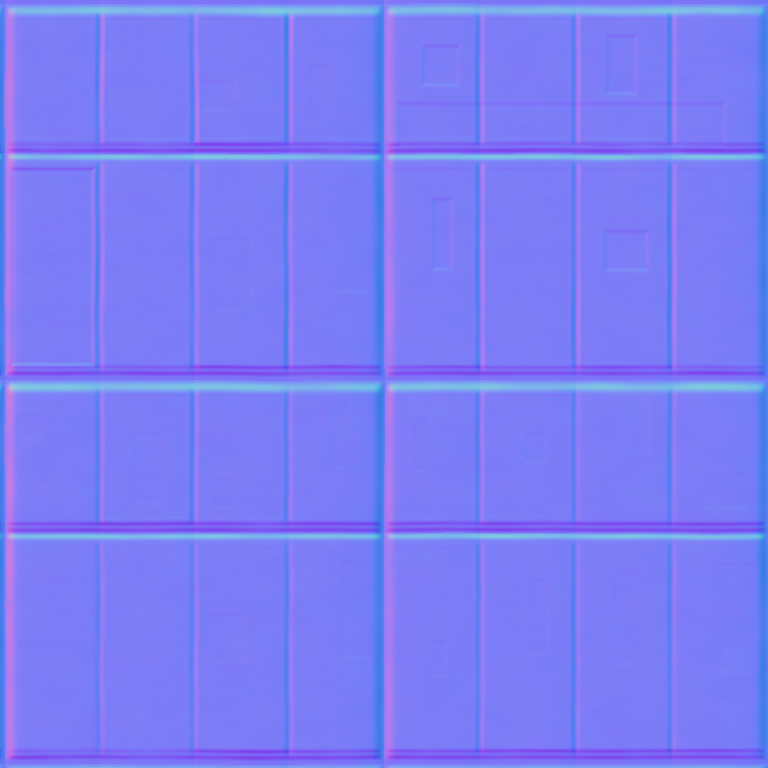
This texture map is drawn by a WebGL 2 fragment shader. Its source:

```glsl
#version 300 es
precision highp float;

#define PANELS 2.0
#define COLUMNS 4.0
#define ROW_SPLIT 0.301
#define RIM_WIDTH 0.0062
#define SEAM_WIDTH 0.0030
#define RIM_SLOPE 0.46
#define SEAM_SLOPE 0.38
#define LEDGE_SLOPE 0.58
#define LIP_SLOPE 0.38
#define WEAR 0.035
#define WOBBLE 0.0016
#define FLAT_TINT vec3(-0.01, -0.01, -0.03)

uniform vec2 u_resolution;
out vec4 fragColor;

vec2 hash2(vec2 p) {
    p = vec2(dot(p, vec2(127.1, 311.7)), dot(p, vec2(269.5, 183.3)));
    return fract(sin(p) * 43758.55);
}

float gradientNoise(vec2 p) {
    vec2 i = floor(p), f = fract(p), e = vec2(0.0, 1.0);
    vec2 u = f * f * f * (f * (f * 6.0 - 15.0) + 10.0);
    float a = dot(hash2(i) * 2.0 - 1.0, f);
    float b = dot(hash2(i + e.yx) * 2.0 - 1.0, f - e.yx);
    float c = dot(hash2(i + e.xy) * 2.0 - 1.0, f - e.xy);
    float d = dot(hash2(i + e.yy) * 2.0 - 1.0, f - e.yy);
    return mix(mix(a, b, u.x), mix(c, d, u.x), u.y);
}

vec2 noise2(vec2 p) {
    return vec2(gradientNoise(p), gradientNoise(p + 37.3));
}

// Soft ridge that vanishes at the joint itself
float ridge(float d, float centre, float width) {
    float t = (d - centre) / width;
    return exp(-t * t) * smoothstep(-0.0005, 0.0025, d);
}

// Slope of a thin rectangular outline
vec2 outline(vec2 p, vec2 halfSize) {
    vec2 q = abs(p) - halfSize;
    vec2 side = q.x > q.y ? vec2(sign(p.x), 0.0) : vec2(0.0, -sign(p.y));
    float t = max(q.x, q.y) / 0.0025;
    return side * exp(-t * t);
}

vec2 panelSlope(vec2 uv) {
    // Slightly uneven panel grid
    vec2 q = uv + WOBBLE * noise2(uv * vec2(9.0, 11.0));
    q.x -= 0.006 * (1.0 - smoothstep(0.0, 0.5, uv.x));
    q.y -= 0.005 - 0.010 * smoothstep(0.8, 1.0, uv.y);
    vec2 panel = mod(floor(q * PANELS), PANELS);
    vec2 local = fract(q * PANELS) / PANELS;
    float size = 1.0 / PANELS;

    // Tile bounds: short row above a tall row
    float pitch = size / COLUMNS;
    float split = ROW_SPLIT - 0.006 * panel.y;
    float column = floor(local.x / pitch);
    float upper = step(split, local.y);
    float left = local.x - column * pitch;
    float right = pitch - left;
    float bottom = local.y - upper * split;
    float top = mix(split, size, upper) - local.y;
    vec2 vary = hash2(panel * 7.0 + vec2(column, upper * 3.0));
    float uneven = 1.0 + 0.7 * gradientNoise(uv * 13.0 + 5.0);
    vec2 slope = vec2(0.0);

    // Panel sides with a wide soft shoulder
    float ends = smoothstep(0.002, 0.012, min(local.y, size - local.y));
    float farSide = size - local.x;
    float rim = ends * RIM_SLOPE * uneven;
    slope.x += rim * mix(1.1, 0.8, panel.x) * ridge(local.x, 0.007, RIM_WIDTH);
    slope.x -= rim * 0.85 * ridge(farSide, 0.006, RIM_WIDTH);
    slope.x += 0.08 * exp(-local.x / 0.016) - 0.17 * exp(-farSide / 0.025);

    // Narrow seams between columns, fainter in the lower panels
    float seam = smoothstep(0.008, 0.019, min(top, bottom)) * SEAM_SLOPE * uneven;
    seam *= mix(0.68, 1.0, panel.y);
    float seamL = step(0.5, column) * mix(0.65, 1.05, vary.x);
    float seamR = step(column, COLUMNS - 1.5) * mix(0.7, 1.1, vary.y);
    slope.x += seam * seamL * ridge(left, 0.0035, SEAM_WIDTH);
    slope.x -= seam * seamR * ridge(right, 0.0032, SEAM_WIDTH);
    slope.x += 0.03 * seamL * exp(-left / 0.012) - 0.07 * seamR * exp(-right / 0.016);

    // Bright top ledges and doubled lower lips
    float across = smoothstep(0.001, 0.010, min(local.x, farSide));
    float ledge = ridge(top, mix(0.0045, 0.009, upper), mix(0.0036, 0.0056, upper));
    float shift = 0.005 * (1.0 - upper);
    float lip = ridge(bottom, 0.004 + shift, 0.0030);
    float innerLip = ridge(bottom, 0.012 + shift, 0.0028) * mix(0.45, 1.2, vary.y);
    slope.y += across * LEDGE_SLOPE * uneven * ledge;
    slope.y -= across * LIP_SLOPE * uneven * (lip + innerLip);
    slope.y += 0.06 * exp(-top / 0.012) - 0.07 * exp(-bottom / 0.012);

    // Inset frames, strongest on one tall tile
    vec2 tileHalf = 0.5 * vec2(pitch, top + bottom);
    vec2 tilePos = vec2(left, bottom) - tileHalf;
    bool framed = panel == vec2(0.0, 1.0) && column + upper < 0.5;
    slope += (framed ? 0.26 : 0.06 * vary.x) * outline(tilePos, tileHalf - vec2(0.009, 0.020));

    // Scattered dents, more on the upper right panel
    vec2 place = hash2(vary * 9.0) - 0.5;
    vec2 dentHalf = tileHalf * mix(vec2(0.12), vec2(0.5), hash2(vary * 5.0));
    float dent = mix(0.04, 0.12, panel.x * panel.y) * step(0.3, vary.y);
    slope += dent * outline(tilePos - place * tileHalf, dentHalf);
    slope += 0.10 * outline(uv - vec2(0.732, 0.838), vec2(0.212, 0.027));
    return slope;
}

void main() {
    vec2 uv = gl_FragCoord.xy / u_resolution;
    // Broad unevenness and fine streaks
    vec2 slope = panelSlope(uv) + WEAR * noise2(uv * vec2(18.0, 26.0));
    slope += 0.7 * WEAR * noise2(uv * vec2(40.0, 95.0));
    vec3 normal = normalize(vec3(slope, 1.0));
    fragColor = vec4(0.5 + 0.5 * normal + FLAT_TINT, 1.0);
}
```
